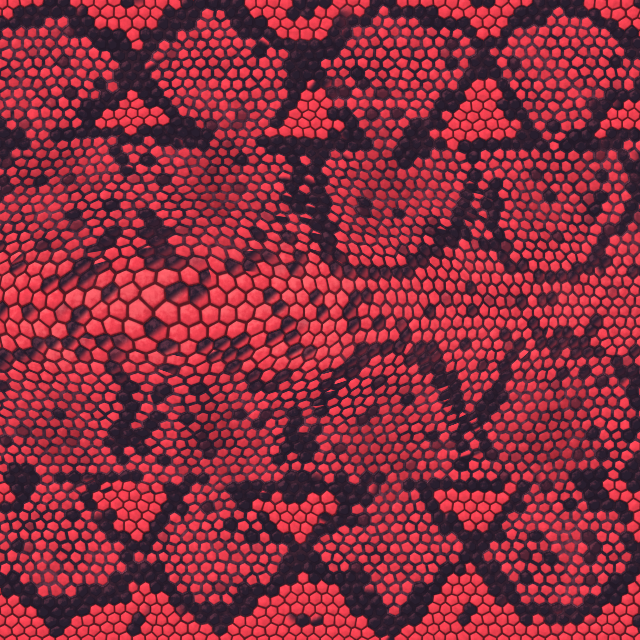
Give the GLSL for this texture, as a WebGL 1 fragment shader.

```glsl
precision highp float;
// Red and black snakeskin: staggered scales over diamond saddle markings.
uniform vec2 u_resolution;

#define COLUMNS 51.0
#define ROW_STEP 0.82
#define JITTER 0.14
#define SWELL_CENTER vec2(0.25, 0.52)
#define SWELL_SIZE vec2(0.42, 0.15)
#define SWELL 0.43
#define PERIOD 0.265
#define RED vec3(0.96, 0.26, 0.32)
#define DEEP_RED vec3(0.58, 0.15, 0.19)
#define INK vec3(0.16, 0.12, 0.18)
#define SHEEN vec3(0.50, 0.25, 0.32)
#define PINK vec3(0.97, 0.50, 0.50)

vec2 hash2(vec2 p) {
  p = vec2(dot(p, vec2(127.1, 311.7)), dot(p, vec2(269.5, 183.3)));
  return fract(sin(p) * 43758.545);
}

float corner(vec2 i, vec2 f, vec2 o) {
  return dot(hash2(i + o) * 2.0 - 1.0, f - o);
}

// Gradient noise, roughly -0.7 to 0.7
float noise(vec2 p) {
  vec2 i = floor(p), f = p - i;
  vec2 s = f * f * f * (f * (f * 6.0 - 15.0) + 10.0);
  return mix(mix(corner(i, f, vec2(0, 0)), corner(i, f, vec2(1, 0)), s.x),
             mix(corner(i, f, vec2(0, 1)), corner(i, f, vec2(1, 1)), s.x), s.y);
}

float fbm(vec2 p) {
  return noise(p) + 0.5 * noise(p * 2.1 + 7.3) + 0.25 * noise(p * 4.3 + 3.1);
}

vec2 scaleCenter(vec2 id) {
  vec2 stagger = vec2(0.5 * mod(id.y, 2.0), 0.0);
  return (id + stagger) * vec2(1.0, ROW_STEP) + JITTER * (hash2(id) - 0.5) * 2.0;
}

// 1 inside a stroke of the given half width, fading to 0
float stroke(float d, float width) {
  return 1.0 - smoothstep(width * 0.5, width * 1.5, d);
}

// Skin markings: x = black, y = plain red ground, z = central band, w = saddle haze
vec4 markings(vec2 p) {
  vec2 w = p + 0.04 * vec2(noise(p * 6.0), noise(p * 6.0 + 19.0))
             + 0.02 * vec2(noise(p * 19.0 + 5.0), noise(p * 19.0 + 31.0));
  float u = abs(fract((w.x - 0.21) / PERIOD + 0.5) - 0.5) * PERIOD;
  float v = abs(w.y - 0.515);
  float wear = clamp(0.65 + 1.5 * noise(p * 9.0 + 43.0), 0.1, 1.2);

  float zigzag = (v - 0.395 - 0.75 * u) * 0.8;
  float blotch = max(u * 0.75 + (v - 0.285) * 0.65 - 0.049, 0.275 - v);
  vec2 oval = vec2(u - 0.5 * PERIOD, v - 0.20) / vec2(0.118, 0.145);
  float saddle = length(oval);

  // The saddle outline is broken, and open towards the zigzag
  float outline = stroke(abs(saddle - 1.0) * 0.12, 0.014 * wear);
  outline *= 1.0 - smoothstep(0.20, 0.27, v);
  float black = max(outline, stroke(abs(zigzag), 0.009 + 0.007 * wear));
  black = max(black, stroke(max(blotch, 0.0), 0.013 + 0.012 * wear));
  black = max(black, stroke(length(vec2(u * 0.8, v - 0.48)), 0.026 * wear));
  float inBlotch = 1.0 - smoothstep(-0.004, 0.003, blotch);
  black *= 1.0 - inBlotch;

  float side = mix(1.0, 0.4, smoothstep(0.48, 0.62, p.x));
  float band = side * (1.0 - smoothstep(0.04, 0.14, v + 0.04 * noise(p * 10.0)));
  float plain = max(max(inBlotch, smoothstep(0.0, 0.02, zigzag)), band);
  float haze = (1.0 - smoothstep(0.1, 0.9, saddle)) * (0.6 + 1.1 * noise(p * 11.0));
  return vec4(black, plain, band, clamp(haze, 0.0, 1.0));
}

void main() {
  float side = min(u_resolution.x, u_resolution.y);
  vec2 p = gl_FragCoord.xy / side;

  // Swell the scales in the central band
  vec2 d = p - SWELL_CENTER, e = d / SWELL_SIZE;
  float shrink = 1.0 - SWELL * exp(-dot(e, e));
  vec2 q = (SWELL_CENTER + d * shrink) * COLUMNS;
  q += 0.5 * vec2(noise(p * 8.0 + 2.0), noise(p * 8.0 + 61.0));

  // Nearest scale, then distance to its border
  vec2 base = floor(q / vec2(1.0, ROW_STEP) + 0.5);
  vec2 id = base, center = q;
  float nearest = 9.0;
  for (int j = -1; j <= 1; j++) for (int i = -1; i <= 1; i++) {
    vec2 n = base + vec2(i, j), c = scaleCenter(n);
    float dist = length(q - c);
    if (dist < nearest) { nearest = dist; id = n; center = c; }
  }
  float edge = 1.0;
  for (int j = -1; j <= 1; j++) for (int i = -2; i <= 2; i++) {
    vec2 c = scaleCenter(id + vec2(i, j)), gap = c - center;
    if (dot(gap, gap) > 0.01)
      edge = min(edge, dot((c + center) * 0.5 - q, normalize(gap)));
  }
  vec2 local = q - center;
  edge -= 0.13 * dot(local, local);

  // Each scale takes one colour from the markings at its centre
  vec4 m = markings(p - local / (COLUMNS * shrink));
  vec2 rnd = hash2(id + 71.0);
  float chance = max(m.x, 0.12 * (1.0 - m.y) + 0.26 * m.z);
  float black = smoothstep(0.46, 0.54, chance + (rnd.x - 0.5) * 0.9);
  black *= mix(1.0, smoothstep(0.25, -0.15, dot(local, vec2(0.6, -0.7))), m.z);

  float grain = fbm(p * 110.0), cloud = fbm(p * 14.0);
  float light = clamp(0.5 + dot(local, vec2(-0.5, 0.8)) + 0.5 * grain, 0.0, 1.0);
  float dim = 0.6 * m.w + 0.3 * rnd.y * rnd.y * (1.0 - m.y);
  vec3 red = mix(RED, DEEP_RED, clamp(dim, 0.0, 1.0)) * (0.86 + 0.26 * light);
  float worn = m.z * smoothstep(0.3, 0.9, light + cloud * 0.7);
  red = mix(red, PINK, 0.4 * worn + 0.12 * smoothstep(0.7, 1.0, light));
  vec3 ink = mix(INK, SHEEN, 0.6 * smoothstep(0.5, 1.0, light));
  vec3 skin = mix(red, ink, black);

  // Grooves: wide and dark among the saddles, thin and red on plain ground
  vec3 groove = mix(INK, SHEEN, clamp(0.28 + 0.8 * cloud + 0.7 * grain, 0.0, 1.0));
  groove = mix(groove, DEEP_RED * 0.62, m.y * (1.0 - black) * 0.85);
  groove = mix(groove, INK * 0.75, black * 0.6);
  float width = mix(0.10, 0.04, m.y) + 0.05 * (rnd.y - 0.5) * (1.0 - m.y);
  float blur = 0.02 + 0.5 * COLUMNS * shrink / side;
  float body = smoothstep(width - blur, width + blur, edge);
  float rim = 1.0 - smoothstep(width, width + 0.12, edge);
  skin *= mix(vec3(1.0), vec3(0.80, 0.72, 0.76), rim * (1.0 - light));
  gl_FragColor = vec4(mix(groove, skin, body), 1.0);
}
```
